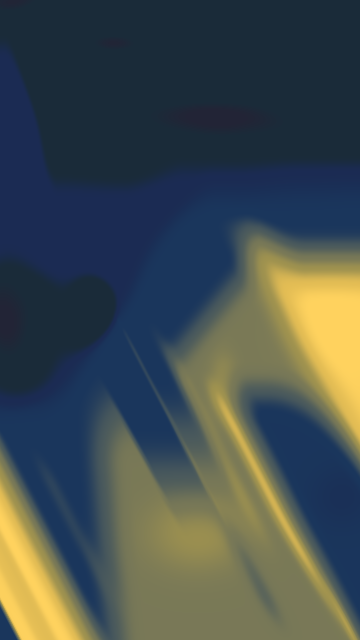
Reproduce this background procedurally as a Shadertoy shader.

```glsl
#define SLANT 0.52        // sideways run of the streaks per unit of drop
#define WARP 0.035        // strength of the soft contour wobble
#define WARP_SCALE 6.0
#define NIGHT 0.14        // heights on the colour ramp
#define NAVY 0.27
#define BLUE 0.40
#define OLIVE 0.67
#define GOLD 0.97

float hash(vec2 p) {
    return fract(sin(dot(p, vec2(127.1, 311.7))) * 43758.5453);
}

float noise(vec2 p) {
    vec2 i = floor(p), f = fract(p);
    f = f * f * (3.0 - 2.0 * f);
    return mix(mix(hash(i), hash(i + vec2(1, 0)), f.x),
               mix(hash(i + vec2(0, 1)), hash(i + vec2(1, 1)), f.x), f.y);
}

float glow(vec2 p, vec2 centre, vec2 radius) {
    vec2 d = (p - centre) / radius;
    return exp(-dot(d, d));
}

float line(float x, float centre, float width) {
    float d = (x - centre) / width;
    return exp(-d * d);
}

// Rises over the first pair of values, falls over the second
float span(float x, float a, float b, float c, float d) {
    return smoothstep(a, b, x) * (1.0 - smoothstep(c, d, x));
}

// Colour ramp from night through blue and olive to gold
vec3 ramp(float h) {
    vec3 c = mix(vec3(0.135, 0.14, 0.21), vec3(0.10, 0.17, 0.225), smoothstep(0.02, 0.10, h));
    c = mix(c, vec3(0.105, 0.17, 0.325), smoothstep(0.16, 0.27, h));
    c = mix(c, vec3(0.10, 0.21, 0.36), smoothstep(0.28, 0.38, h));
    c = mix(c, vec3(0.29, 0.35, 0.36), smoothstep(0.40, 0.54, h));
    c = mix(c, vec3(0.47, 0.47, 0.34), smoothstep(0.52, 0.67, h));
    c = mix(c, vec3(0.62, 0.57, 0.31), smoothstep(0.66, 0.78, h));
    c = mix(c, vec3(0.89, 0.74, 0.33), smoothstep(0.77, 0.91, h));
    return mix(c, vec3(1.0, 0.825, 0.37), smoothstep(0.90, 1.0, h));
}

// Dark sky settling into blue, with shadow pools
float skyHeight(vec2 p) {
    p += WARP * (vec2(noise(p * WARP_SCALE), noise(p * WARP_SCALE + 19.0)) - 0.5);
    float navyTop = 0.12 + 0.40 * smoothstep(0.0, 0.17, p.x) - 0.06 * smoothstep(0.35, 0.5, p.x);
    float blueTop = 0.55 + 0.6 * (1.0 - smoothstep(0.1, 0.6, p.x));
    float h = mix(NIGHT, NAVY, smoothstep(-0.06, 0.04, p.y - navyTop));
    h = mix(h, BLUE, smoothstep(-0.12, 0.08, p.y - blueTop));
    float pool = glow(p, vec2(0.04, 0.92), vec2(0.16, 0.20)) + glow(p, vec2(0.25, 0.86), vec2(0.06, 0.09));
    h = mix(h, NIGHT, smoothstep(0.25, 0.65, pool));
    h -= 0.13 * glow(p, vec2(0.61, 0.336), vec2(0.20, 0.05));
    h -= 0.10 * glow(p, vec2(0.32, 0.125), vec2(0.07, 0.025));
    h -= 0.12 * glow(p, vec2(0.02, 0.89), vec2(0.07, 0.12));
    return h - 0.10 * glow(p, vec2(0.02, 0.0), vec2(0.09, 0.03));
}

void mainImage(out vec4 fragColor, in vec2 fragCoord) {
    // Canvas widths, measured down from the top left
    vec2 uv = fragCoord / iResolution.xy;
    vec2 p = vec2(uv.x, (1.0 - uv.y) * 16.0 / 9.0);
    float s = p.x - SLANT * p.y;
    float h = skyHeight(p);

    // Olive body in slanted lanes, each beginning at its own depth
    float body = smoothstep(0.98, 1.30, p.y);
    body = mix(body, smoothstep(1.15, 1.52, p.y), smoothstep(-0.275, -0.25, s));
    body = mix(body, smoothstep(1.02, 1.42, p.y), smoothstep(-0.140, -0.125, s));
    float shoulder = p.y + 1.2 * (min(p.x, 0.72) - 0.55);
    body = mix(body, smoothstep(0.80, 1.04, shoulder), smoothstep(-0.075, -0.02, s));
    body *= smoothstep(0.20, 0.37, p.x - 0.08 * (p.y - 1.3));
    h = mix(h, OLIVE, body);
    h += 0.09 * glow(p, vec2(0.55, 1.48), vec2(0.15, 0.11));

    // Bright mass on the right, with a slanted left edge
    float massTop = 0.56 + 0.08 * smoothstep(0.68, 0.85, p.x);
    float mass = smoothstep(0.25, 0.38, s) * smoothstep(0.0, 0.22, p.y - massTop);
    float core = 0.80 + (GOLD - 0.80) * smoothstep(0.28, 0.44, s);
    h = mix(h, core, mass);
    h += 0.05 * glow(p, vec2(0.92, 0.92), vec2(0.16, 0.14));

    // Blue hollow beneath the mass
    float rim = max(p.x - 0.74, 0.0);
    float hollowTop = 1.07 + 3.0 * rim * rim;
    float hollow = smoothstep(0.035, 0.14, s) * smoothstep(-0.07, 0.11, p.y - hollowTop);
    h = mix(h, 0.375, hollow);
    h -= 0.05 * glow(p, vec2(0.95, 1.38), vec2(0.10, 0.10));

    // Fine streaks and the golden ridge
    float ridge = 0.034 + 0.02 * smoothstep(1.4, 1.78, p.y);
    h += 0.19 * line(s, ridge, 0.022) * span(p.y, 1.02, 1.20, 1.50, 1.85);
    h += 0.08 * glow(p, vec2(0.62, 1.07), vec2(0.04, 0.09));
    h += 0.07 * line(s, -0.133, 0.007) * span(p.y, 0.84, 1.0, 1.25, 1.45);
    h += 0.07 * line(s, -0.045, 0.022) * span(p.y, 0.86, 1.0, 1.30, 1.60);
    h -= 0.09 * line(s, -0.125, 0.028) * span(p.y, 1.38, 1.55, 1.65, 1.80);
    h += 0.16 * line(s, 0.062, 0.012) * smoothstep(1.58, 1.76, p.y);
    h += 0.06 * line(s, -0.555, 0.025) * span(p.y, 1.2, 1.35, 1.5, 1.75);

    // Golden beam across the lower left corner
    float beam = span(s, -0.88, -0.86, -0.72, -0.605);
    float sheen = 0.94 + 0.05 * cos((s + 0.845) * 62.0) + 0.04 * (noise(vec2(s * 45.0, p.y * 2.0)) - 0.5);
    h = mix(h, sheen, beam);

    fragColor = vec4(ramp(clamp(h, 0.0, 1.0)), 1.0);
}
```
